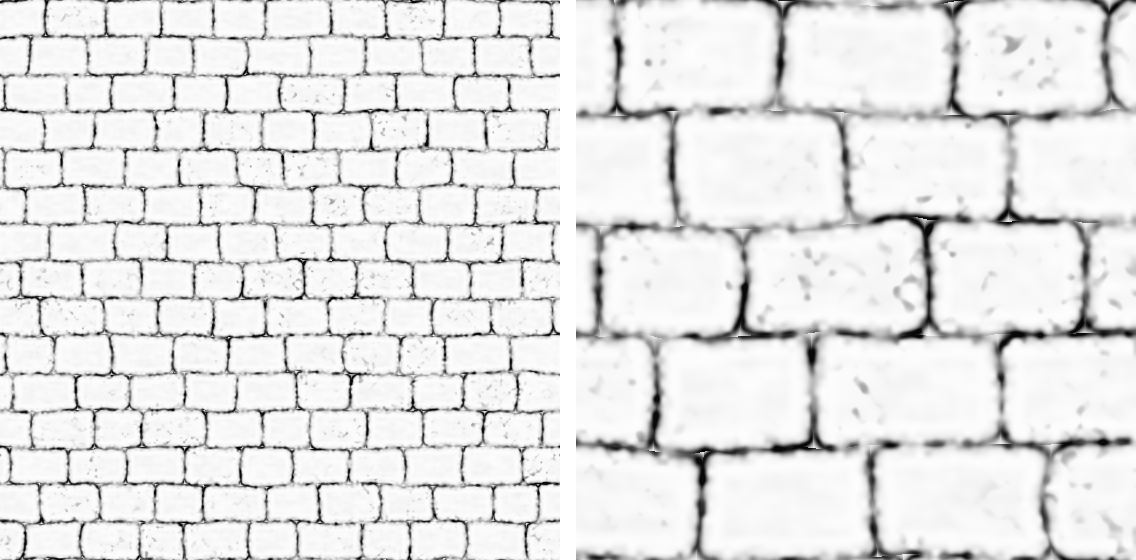
Left, the full canvas; right, a detail of the centre.
Reproduce this texture map procedurally as a Shadertoy shader.

```glsl
// Worn black-on-white joint map of a running-bond brick wall, 15 courses of 10 bricks.
const float COURSES = 15.0;
const float BRICKS = 10.0;
const float BRICK_LENGTH = COURSES / BRICKS; // measured in course heights

// Horizontal shift of each course, bottom to top, in brick lengths
const float COURSE_SHIFT[15] = float[15](
    0.38, 0.71, 0.27, 0.62, 0.29, 0.05, 0.80, 0.42,
    0.96, 0.52, 0.14, 0.68, 0.10, 0.51, 0.83);

float hash(vec2 p) {
    vec3 q = fract(vec3(p.xyx) * 0.1031);
    q += dot(q, q.yzx + 33.33);
    return fract((q.x + q.y) * q.z);
}

// Value noise that wraps after the given number of lattice cells
float noise(vec2 p, vec2 period) {
    vec2 cell = floor(p);
    vec2 f = p - cell;
    f = f * f * (3.0 - 2.0 * f);
    vec2 lo = mod(cell, period);
    vec2 hi = mod(cell + 1.0, period);
    return mix(mix(hash(lo), hash(vec2(hi.x, lo.y)), f.x),
               mix(hash(vec2(lo.x, hi.y)), hash(hi), f.x), f.y);
}

float wallNoise(vec2 p, vec2 scale) {
    return noise(p * scale, scale * COURSES);
}

// Height of the wavy bed joint below a course
float bedJoint(float course, float x) {
    float seed = mod(course, COURSES);
    float sway = noise(vec2(x, seed), vec2(COURSES)) - 0.5;
    float ripple = noise(vec2(x * 5.0, seed + 20.0), vec2(COURSES * 5.0)) - 0.5;
    return course + 0.11 * sway + 0.035 * ripple;
}

// Position of the uneven upright joint to the left of a brick
float headJoint(float course, float brick, float shift, float y) {
    float row = mod(course, COURSES);
    float column = mod(brick, BRICKS);
    float jitter = 0.2 * (hash(vec2(column + 3.0, row + 51.0)) - 0.5);
    float seed = row * BRICKS + column;
    float bend = noise(vec2(y * 2.0, seed), vec2(COURSES * 2.0, COURSES * BRICKS)) - 0.5;
    return (brick + shift + jitter) * BRICK_LENGTH + 0.08 * bend;
}

// Rounded-corner distance, negative inside; sides holds distances to the edges
float roundedDistance(vec2 sides, float radius) {
    vec2 q = radius - sides;
    return length(max(q, 0.0)) + min(max(q.x, q.y), 0.0) - radius;
}

float bell(float x, float width) {
    float t = x / width;
    return exp(-t * t);
}

void mainImage(out vec4 fragColor, in vec2 fragCoord) {
    vec2 p = fragCoord / iResolution.xy * COURSES;
    float pixel = COURSES / iResolution.y;

    // Find the course, then the brick within it
    float course = floor(p.y);
    if (p.y < bedJoint(course, p.x)) course -= 1.0;
    else if (p.y > bedJoint(course + 1.0, p.x)) course += 1.0;

    float shift = COURSE_SHIFT[int(mod(course, COURSES))];
    float brick = floor(p.x / BRICK_LENGTH - shift);
    if (p.x < headJoint(course, brick, shift, p.y)) brick -= 1.0;
    else if (p.x > headJoint(course, brick + 1.0, shift, p.y)) brick += 1.0;

    // Distance to the outline of this brick
    vec2 sides = vec2(
        min(p.x - headJoint(course, brick, shift, p.y),
            headJoint(course, brick + 1.0, shift, p.y) - p.x),
        min(p.y - bedJoint(course, p.x),
            bedJoint(course + 1.0, p.x) - p.y));
    float brickHash = hash(vec2(mod(brick, BRICKS) + 40.0, mod(course, COURSES) + 7.0));
    float d = roundedDistance(sides, mix(0.12, 0.2, brickHash));

    // Noise at several sizes; the skewed layer hides the lattice
    float broad = wallNoise(p, vec2(2.0));
    float dash = wallNoise(p + 0.37, vec2(5.0));
    float chip = wallNoise(p + 0.19, vec2(9.0));
    float grain = wallNoise(p, vec2(14.0));
    vec2 skewed = vec2(p.x + p.y, p.y - p.x);
    float fleck = wallNoise(skewed + 0.61, vec2(7.0));

    // Joint drawn as broken dashes, more solid on uprights, in a grey fringe
    float upright = smoothstep(-0.05, 0.05, sides.y - sides.x);
    float body = 0.15 * broad + 0.45 * dash + 0.4 * chip + 0.07 * upright;
    float strength = mix(0.12, 0.94, smoothstep(0.26, 0.86, body));
    float rough = d + 0.025 * (grain - 0.5);
    float joint = strength * bell(rough, max(0.036, pixel));
    float fringe = 0.27 * grain * (0.5 + fleck) * bell(d, 0.085);

    // Pale face: faint mottled centre and soft flecks on some bricks
    float centre = smoothstep(0.14, 0.26, -d);
    float mottle = 0.6 * wallNoise(p + 0.23, vec2(4.0, 9.0)) + 0.4 * fleck;
    float smear = 0.045 * centre * mottle;
    float pitted = smoothstep(0.3, 1.0, brickHash) * smoothstep(0.3, 0.8, broad);
    float pits = 0.36 * pitted * smoothstep(0.46, 0.9, fleck * (0.4 + 0.6 * grain));

    float ink = joint + fringe * (1.0 - 0.5 * joint) + smear + pits;
    float shade = clamp(0.993 - ink, 0.03, 1.0);
    fragColor = vec4(vec3(shade), 1.0);
}
```
